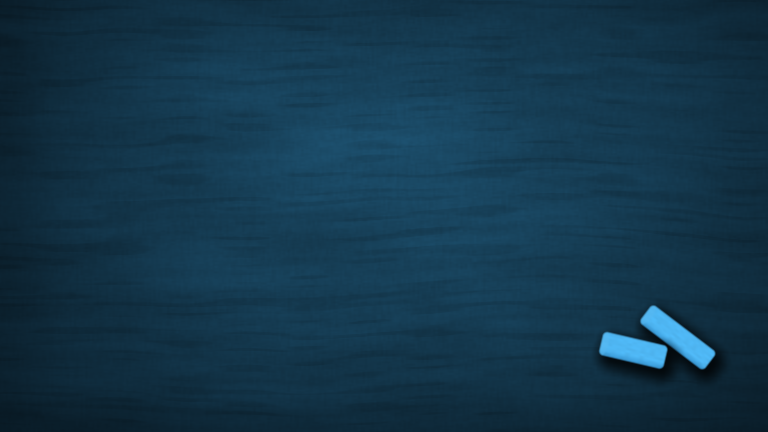
Reproduce this texture procedurally as a WebGL 2 fragment shader.

```glsl
#version 300 es
precision highp float;
// A dark blue chalkboard with streaky wood grain and two sticks of blue chalk.

uniform vec2 u_resolution;
out vec4 outColor;

float hash(vec2 p) {
  vec3 q = fract(p.xyx * vec3(0.1031, 0.1030, 0.0973));
  q += dot(q, q.yzx + 33.33);
  return fract((q.x + q.y) * q.z);
}

float noise(vec2 p) {
  vec2 cell = floor(p), f = fract(p);
  f = f * f * (3.0 - 2.0 * f);
  return mix(mix(hash(cell), hash(cell + vec2(1, 0)), f.x),
             mix(hash(cell + vec2(0, 1)), hash(cell + vec2(1, 1)), f.x), f.y);
}

float fbm(vec2 p) {
  float sum = 0.0, amp = 0.5;
  for (int i = 0; i < 4; i++) {
    sum += amp * noise(p);
    p = p * 2.03 + vec2(17.3, 9.1);
    amp *= 0.5;
  }
  return sum / 0.9375;
}

// Position along and across a stick that is turned by the given angle
vec2 stickSpace(vec2 p, vec2 center, float angle) {
  float c = cos(angle), s = sin(angle);
  p -= center;
  return vec2(c * p.x + s * p.y, c * p.y - s * p.x);
}

float roundedBox(vec2 p, vec2 halfSize, float radius) {
  vec2 d = abs(p) - halfSize + radius;
  return length(max(d, 0.0)) + min(max(d.x, d.y), 0.0) - radius;
}

vec3 board(vec2 p, vec2 uv) {
  // Broad light, strongest above the middle and fading to the borders
  vec2 fromLight = (uv - vec2(0.53, 0.60)) / vec2(0.62, 0.78);
  float light = 1.0 - 0.80 * smoothstep(0.1, 1.25, length(fromLight));
  light *= 0.72 + 0.28 * smoothstep(0.0, 0.09, uv.x);
  light *= 0.80 + 0.20 * smoothstep(0.0, 0.10, uv.y);
  light *= 0.88 + 0.12 * smoothstep(0.0, 0.08, 1.0 - uv.y);
  vec3 color = mix(vec3(0.028, 0.085, 0.122), vec3(0.097, 0.272, 0.375), light);

  // Wavy horizontal grain, from soft smears to thin dark fibres
  vec2 g = p + vec2(0.0, 0.06 * noise(p * vec2(1.6, 2.5)) + 0.012 * noise(p * 7.0));
  float smear = fbm(g * vec2(2.2, 7.0)) - 0.5;
  float streak = fbm(g * vec2(4.0, 38.0) + 40.0) - 0.5;
  float fibre = smoothstep(0.60, 0.85, noise(g * vec2(7.0, 95.0) + 80.0));
  float weave = noise(p * vec2(190.0, 60.0)) + noise(p * vec2(90.0, 230.0)) - 1.0;
  color *= 1.0 + 0.28 * smear + 0.20 * streak - 0.09 * fibre + 0.05 * weave;

  // Darker worn patch left of the middle
  float patchShade = exp(-dot((p - vec2(0.76, 0.43)) * vec2(5.0, 12.0),
                              (p - vec2(0.76, 0.43)) * vec2(5.0, 12.0)));
  return color * (1.0 - 0.10 * patchShade);
}

// Lays one stick and its soft shadow over the color below
vec3 addChalk(vec3 color, vec2 p, vec2 center, float angle, vec2 halfSize) {
  vec2 q = stickSpace(p, center, angle);
  float d = roundedBox(q, halfSize, 0.011);
  vec2 shadowPoint = stickSpace(p, center + vec2(0.010, -0.016), angle);
  float shadow = 1.0 - smoothstep(-0.012, 0.036, roundedBox(shadowPoint, halfSize, 0.02));
  color *= 1.0 - 0.78 * shadow;

  // Powdery round body with a lighter left end and a dim lower side
  float across = q.y / halfSize.y;
  vec3 chalk = mix(vec3(0.23, 0.61, 0.85), vec3(0.31, 0.72, 0.96),
                   smoothstep(-1.0, -0.35, across));
  chalk *= 0.97 + 0.05 * noise(q * vec2(90.0, 180.0));
  float endFace = 1.0 - smoothstep(-0.004, 0.004, q.x + halfSize.x - 0.018 + 0.008 * across * across);
  chalk = mix(chalk, vec3(0.34, 0.72, 0.94), 0.6 * endFace);
  chalk *= 1.0 - 0.18 * smoothstep(-0.005, 0.0, d);

  float soft = 0.8 / u_resolution.y + 0.0008;
  return mix(color, chalk, 1.0 - smoothstep(-soft, soft, d));
}

void main() {
  vec2 uv = gl_FragCoord.xy / u_resolution;
  vec2 p = uv * vec2(16.0 / 9.0, 1.0);
  vec3 color = board(p, uv);
  color = addChalk(color, p, vec2(1.569, 0.219), -0.65, vec2(0.094, 0.027));
  color = addChalk(color, p, vec2(1.466, 0.189), -0.23, vec2(0.077, 0.028));
  outColor = vec4(clamp(color, 0.0, 1.0), 1.0);
}
```
